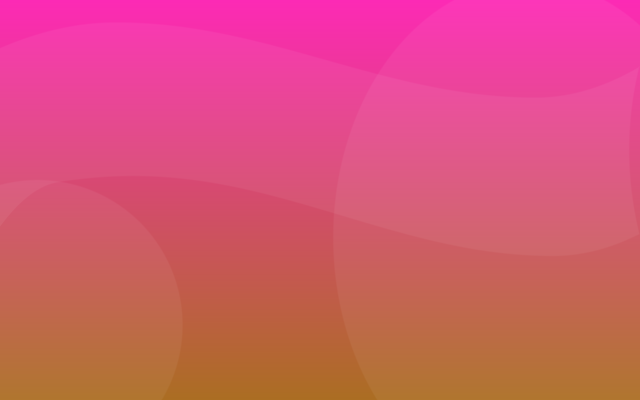
Reproduce this background procedurally as a Shadertoy shader.

```glsl
// Pink to ochre vertical gradient with a pale wavy band and two pale discs.

#define TOP_COLOR vec3(0.99, 0.165, 0.71)
#define BOTTOM_COLOR vec3(0.67, 0.43, 0.135)
#define VEIL_OPACITY 0.055
#define LARGE_CENTER vec2(1.323, 0.406)
#define LARGE_RADII vec2(0.490, 0.643)
#define SMALL_CENTER vec2(0.094, 0.1875)
#define SMALL_RADII vec2(0.3625)
#define HALF_WAVE 1.05

const float PI = 3.14159265;

// Approximate signed distance to an axis-aligned ellipse, negative inside.
float ellipseDistance(vec2 p, vec2 radii) {
    float k = length(p / radii);
    return k * (k - 1.0) / max(length(p / (radii * radii)), 1e-4);
}

// Coverage of a shape from its signed distance.
float coverage(float d, float pixel) {
    return 1.0 - smoothstep(-pixel, pixel, d);
}

// Height of a wave; its left end droops and its right end lifts.
float waveHeight(float x, float middle, float amplitude, float crest,
                 float bendStart, float droop) {
    float left = max(bendStart - x, 0.0);
    float right = max(x - crest - HALF_WAVE, 0.0);
    return middle + amplitude * cos(PI * (x - crest) / HALF_WAVE)
        - droop * left * left + 0.75 * right * right;
}

// Signed distance to the band between two waves, with a hollow right end.
float bandDistance(vec2 p) {
    float upper = waveHeight(p.x, 0.85, 0.094, 0.29, 0.29, 0.37);
    float lower = waveHeight(p.x, 0.46, 0.100, 0.333, 0.146, 3.8);
    float rise = p.y - 0.625;
    float end = 1.573 + 0.58 * rise * rise;
    return max(max(p.y - upper, lower - p.y), p.x - end);
}

void mainImage(out vec4 fragColor, in vec2 fragCoord) {
    // Canvas height is one unit
    vec2 p = fragCoord / iResolution.y;
    float pixel = 1.0 / iResolution.y;

    vec3 color = mix(BOTTOM_COLOR, TOP_COLOR, p.y);

    // Translucent white veils
    float band = coverage(bandDistance(p), pixel);
    float large = coverage(ellipseDistance(p - LARGE_CENTER, LARGE_RADII), pixel);
    float small = coverage(ellipseDistance(p - SMALL_CENTER, SMALL_RADII), pixel);
    color = mix(color, vec3(1.0), VEIL_OPACITY * band);
    color = mix(color, vec3(1.0), VEIL_OPACITY * large);
    color = mix(color, vec3(1.0), VEIL_OPACITY * small);

    fragColor = vec4(color, 1.0);
}
```
